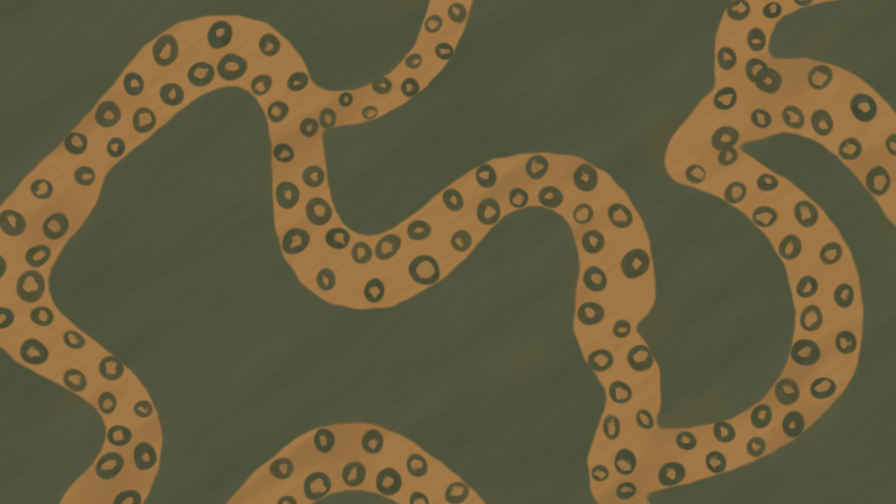
Reproduce this pattern procedurally as a Shadertoy shader.

```glsl
// Meandering ochre bands filled with hand-painted olive rings on an olive ground.
// Each band is walked step by step along a heading that swings like a river bend;
// every step adds a piece of band and one ring, alternating from side to side.

#define STEP 0.042          // walking step, also the ring spacing
#define EDGE 0.0038         // softness of painted edges
#define WOBBLE 0.0045       // unsteadiness of the brush
#define JOIN 0.025          // rounding where bands meet
#define OLIVE vec3(0.308, 0.328, 0.236)
#define OLIVE_DARK vec3(0.272, 0.284, 0.198)
#define UMBER vec3(0.39, 0.33, 0.23)
#define OCHRE vec3(0.625, 0.465, 0.27)
#define OCHRE_DEEP vec3(0.53, 0.40, 0.24)

float hash(vec2 p) {
    vec3 q = fract(vec3(p.xyx) * 0.1031);
    q += dot(q, q.yzx + 33.33);
    return fract((q.x + q.y) * q.z);
}

float noise(vec2 p) {
    vec2 cell = floor(p), f = fract(p);
    f = f * f * (3.0 - 2.0 * f);
    return mix(mix(hash(cell), hash(cell + vec2(1, 0)), f.x),
               mix(hash(cell + vec2(0, 1)), hash(cell + vec2(1, 1)), f.x), f.y);
}

vec2 noise2(vec2 p) {
    return vec2(noise(p), noise(p + 41.7)) - 0.5;
}

float smoothMin(float a, float b, float k) {
    float h = max(k - abs(a - b), 0.0) / k;
    return min(a, b) - h * h * k * 0.25;
}

float inside(float d) {
    float soft = max(EDGE, 0.8 / iResolution.y);
    return 1.0 - smoothstep(-soft, soft, d);
}

// Coverage of one ring with an off-centre, uneven hole
float ringInk(vec2 q, float radius, vec2 seed) {
    float tilt = 6.2832 * hash(seed + 3.1);
    vec2 axis = vec2(cos(tilt), sin(tilt));
    q += axis * dot(q, axis) * 0.16;
    vec2 holeShift = radius * 0.2 * (vec2(hash(seed + 5.3), hash(seed + 8.9)) - 0.5);
    vec2 ragged = 0.011 * noise2(q * 75.0 + seed * 7.0);
    float holeRadius = radius * mix(0.33, 0.52, hash(seed + 1.7));
    float hole = inside(length(q + holeShift + ragged) - holeRadius);
    float strength = mix(0.82, 1.0, hash(seed + 6.1));
    return inside(length(q) - radius) * (1.0 - 0.9 * hole) * strength;
}

// Walks one band; swing = mean heading, amplitude (degrees), period, straight lead
void strand(vec2 p, vec2 pen, vec4 swing, float span, float halfWidth, float id,
            inout float band, inout float ink) {
    float nearest = 1e3;
    int count = int(span / STEP + 0.5);
    for (int i = 0; i < count; i++) {
        float s = (float(i) + 0.5) * STEP;
        float bend = cos(6.2832 * max(s - swing.w, 0.0) / swing.z);
        float heading = radians(swing.x + swing.y * bend);
        vec2 along = vec2(cos(heading), sin(heading));
        vec2 across = vec2(-along.y, along.x);

        // Band piece with slowly changing width
        vec2 q = p - pen;
        float t = clamp(dot(q, along), 0.0, STEP);
        float travelled = float(i) * STEP + t;
        float width = halfWidth * (1.0 + 0.17 * sin(9.0 * travelled + 2.3 * id));
        nearest = min(nearest, length(q - along * t) - width);

        // Ring beside the middle line
        vec2 seed = vec2(float(i) + 1.0, id * 17.0);
        float localWidth = halfWidth * (1.0 + 0.17 * sin(9.0 * s + 2.3 * id));
        float side = (i % 2 == 0 ? 1.0 : -1.0) * mix(0.45, 0.6, hash(seed));
        float radius = (0.011 + 0.24 * localWidth) * mix(0.78, 1.14, hash(seed + 2.2));
        vec2 slip = along * STEP * (0.5 + 0.3 * (hash(seed + 4.4) - 0.5));
        vec2 toRing = q - slip - across * side * localWidth;
        if (i > 0 && dot(toRing, toRing) < 0.004)
            ink = max(ink, ringInk(toRing, radius, seed));
        pen += along * STEP;
    }
    band = smoothMin(band, nearest, JOIN);
}

void mainImage(out vec4 fragColor, in vec2 fragCoord) {
    vec2 uv = fragCoord / iResolution.y;
    vec2 p = uv + 0.022 * noise2(uv * 5.0) + WOBBLE * noise2(uv * 34.0);

    // The winding system: left bend, long serpent, its tail and the side arms
    float band = 1e3, ink = 0.0;
    strand(p, vec2(0.19, -0.02), vec4(98, -50, 0.76, 0), 0.78, 0.066, 1.0, band, ink);
    strand(p, vec2(0.10, 0.62), vec4(-22, 68, 1.0, 0.26), 1.76, 0.064, 2.0, band, ink);
    strand(p, vec2(1.22, 0.43), vec4(-86, -35, 0.32, 0), 0.50, 0.050, 3.0, band, ink);
    strand(p, vec2(1.27, 0.09), vec4(80, -74, 1.94, 0), 0.97, 0.059, 4.0, band, ink);
    strand(p, vec2(1.38, 0.70), vec4(-8, 53, 1.0, 0), 0.54, 0.064, 5.0, band, ink);
    strand(p, vec2(1.50, 0.78), vec4(62, 50, 0.72, 0), 0.42, 0.050, 6.0, band, ink);
    strand(p, vec2(0.59, 0.80), vec4(34, -42, 0.84, 0), 0.46, 0.041, 7.0, band, ink);
    strand(p, vec2(0.50, -0.02), vec4(-2, 45, 1.0, 0), 0.54, 0.056, 8.0, band, ink);

    // Slanted brush strokes
    vec2 stroke = mat2(0.82, -0.57, 0.57, 0.82) * uv;
    float broad = noise(stroke * vec2(5.0, 19.0) + 7.0);
    float fine = noise(stroke * vec2(22.0, 110.0));
    float patches = noise(stroke * vec2(4.0, 11.0) + 23.0);

    // Olive ground with faint umber patches and a warm rim around the bands
    vec3 ground = OLIVE + 0.022 * (broad - 0.5) + 0.014 * (fine - 0.5);
    ground = mix(ground, UMBER, 0.28 * smoothstep(0.76, 0.98, patches));
    ground = mix(ground, UMBER, 0.5 * exp(-max(band, 0.0) * 90.0) * broad);

    // Ochre fill with deeper streaks
    vec3 fill = OCHRE + 0.025 * (fine - 0.5);
    fill = mix(fill, OCHRE_DEEP, 0.55 * smoothstep(0.62, 0.95, broad));

    // Rings painted over the fill
    vec3 ringColor = OLIVE_DARK + 0.04 * (noise(uv * 60.0) - 0.4);
    vec3 color = mix(ground, mix(fill, ringColor, ink), inside(band));
    fragColor = vec4(color, 1.0);
}
```
